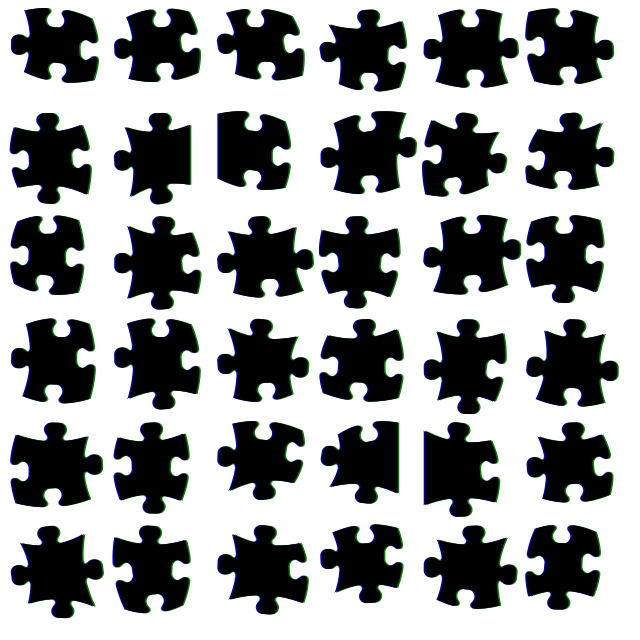
Give the GLSL for this pattern, as a Shadertoy shader.

```glsl
float hash(vec2 p) {
    return fract(sin(dot(p, vec2(127.1, 311.7))) * 43758.5453);
}

float smoothMin(float a, float b, float k) {
    float h = max(k - abs(a - b), 0.0) / k;
    return min(a, b) - h * h * k * 0.25;
}

// Jigsaw vertex, kept straight on the two vertical borders
vec2 corner(vec2 v) {
    vec2 jitter = (vec2(hash(v + 3.7), hash(v + 9.2)) - 0.5) * 0.2;
    if (v.x < 0.5 || v.x > 19.5) jitter.x = 0.0;
    return v + jitter;
}

// Direction a tab points across an edge; zero on a border
float tabSign(vec2 id) {
    if (id.x < 0.25 || id.x > 19.75) return 0.0;
    return hash(id) < 0.5 ? -1.0 : 1.0;
}

// Half plane with a bowed rim and a knob on a neck
float tabbedRim(float t, float n, float len, float shift) {
    float u = 2.0 * t / len;
    float rim = n + 0.09 * (1.0 - u * u);
    t = abs(t - shift);
    float neck = max(t - 0.095, n - 0.095);
    float head = length(vec2(max(t - 0.05, 0.0), n - 0.095)) - 0.105;
    return smoothMin(smoothMin(rim, neck, 0.09), head, 0.05);
}

// Signed distance to the edge shared by two neighbours
float sharedEdge(vec2 p, vec2 from, vec2 to) {
    vec2 id = 0.5 * (from + to);
    vec2 a = corner(from), b = corner(to);
    float len = distance(a, b);
    vec2 along = (b - a) / len;
    p -= 0.5 * (a + b);
    float t = dot(p, along);
    float n = dot(p, vec2(-along.y, along.x));
    float s = tabSign(id);
    if (s == 0.0) return n;
    return s * tabbedRim(t, s * n, len, (hash(id + 5.3) - 0.5) * 0.12);
}

float piece(vec2 p, vec2 cell) {
    vec2 topLeft = cell + vec2(0, 1), topRight = cell + 1.0, lowRight = cell + vec2(1, 0);
    float vertical = max(sharedEdge(p, topLeft, topRight), -sharedEdge(p, cell, lowRight));
    float horizontal = max(sharedEdge(p, topRight, lowRight), -sharedEdge(p, topLeft, cell));
    return max(vertical, horizontal);
}

// Upper left of the bounding box, tabs and bulges included
vec2 boxOrigin(vec2 cell) {
    vec2 a = corner(cell), b = corner(cell + vec2(0, 1)), c = corner(cell + 1.0);
    float leftSign = tabSign(cell + vec2(0, 0.5));
    float leftReach = leftSign < 0.0 ? 0.2 : 0.07 * leftSign;
    float topReach = tabSign(cell + vec2(0.5, 1)) > 0.0 ? 0.2 : 0.07;
    return vec2(min(min(a.x, b.x), 0.5 * (a.x + b.x) - leftReach),
                max(max(b.y, c.y), 0.5 * (b.y + c.y) + topReach));
}

void mainImage(out vec4 fragColor, in vec2 fragCoord) {
    vec2 uv = fragCoord / iResolution.y;
    float pixel = 1.0 / (iResolution.y * 0.1016);
    vec3 color = vec3(1);

    // Six by six slots, counted from the upper left
    vec2 grid = (vec2(uv.x, 1.0 - uv.y) - vec2(0.0145, 0.0105)) / 0.1612;
    vec2 slot = floor(grid);
    if (all(greaterThanEqual(slot, vec2(0))) && all(lessThan(slot, vec2(6)))) {
        // Consecutive pieces of a jigsaw twenty columns wide
        float index = slot.x + 6.0 * slot.y + 12.0;
        float row = floor((index + 0.5) / 20.0);
        vec2 cell = vec2(index - 20.0 * row, -row);
        vec2 p = boxOrigin(cell) + (fract(grid) * 1.587 - 0.05) * vec2(1, -1);

        // Blue and green copies peek out beside the black piece
        vec2 fringe = vec2(0.023, 0);
        color = mix(color, vec3(0, 0, 0.65), clamp(0.5 - piece(p + fringe, cell) / pixel, 0.0, 1.0));
        color = mix(color, vec3(0, 0.5, 0), clamp(0.5 - piece(p - fringe, cell) / pixel, 0.0, 1.0));
        color = mix(color, vec3(0), clamp(0.5 - piece(p, cell) / pixel, 0.0, 1.0));
    }
    fragColor = vec4(color, 1);
}
```
